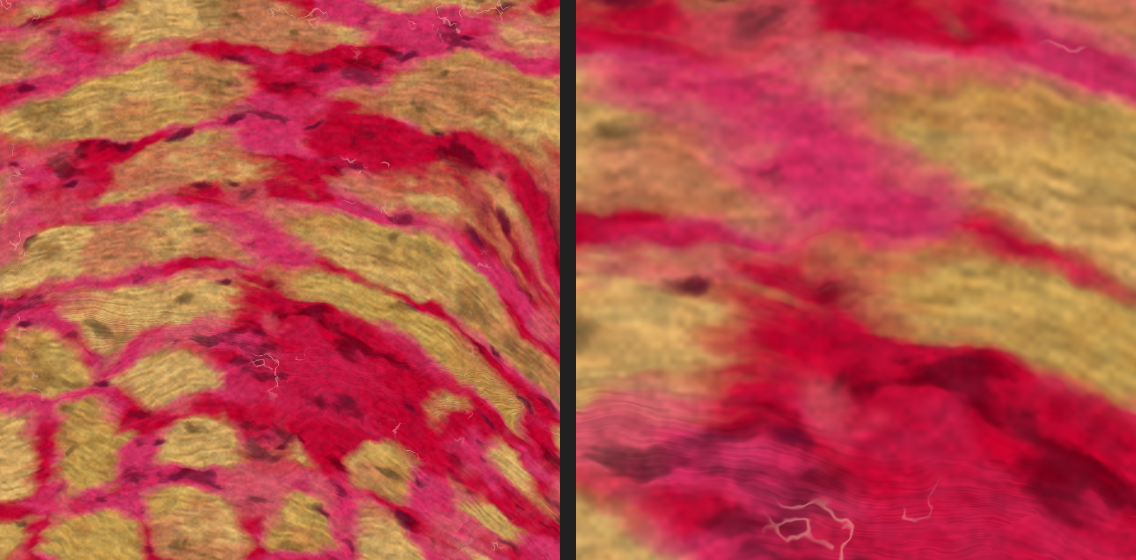
Left: the whole. Right: its middle third, enlarged.
This texture is drawn by a three.js fragment shader. Its source:

```glsl
// Stained tissue: ochre muscle fibres, long above and round below, in crimson collagen.
varying vec2 vUv;

const vec3 CRIMSON = vec3(0.72, 0.03, 0.18);
const vec3 MAGENTA = vec3(0.79, 0.18, 0.36);
const vec3 PINK    = vec3(0.80, 0.37, 0.38);
const vec3 ORANGE  = vec3(0.72, 0.36, 0.26);
const vec3 OCHRE   = vec3(0.74, 0.46, 0.32);
const vec3 TAN     = vec3(0.79, 0.62, 0.37);
const vec3 OLIVE   = vec3(0.70, 0.55, 0.25);
const vec3 NUCLEUS = vec3(0.36, 0.04, 0.16);
const vec3 STAIN   = vec3(0.52, 0.37, 0.21);
const vec3 PALE    = vec3(0.92, 0.66, 0.60);

const vec2 LONG_CELL    = vec2(0.60, 0.125);
const vec2 ROUND_CELL   = vec2(0.20, 0.145);
const vec2 PATCH_CENTRE = vec2(0.61, 0.32);
const vec2 PATCH_RADIUS = vec2(0.19, 0.13);
const float GAP          = 0.26;
const float JITTER       = 0.9;
const float FRAY         = 0.42;
const float NUCLEUS_GRID = 0.1;

float hash(vec2 p) {
  return fract(sin(dot(p, vec2(127.1, 311.7))) * 43758.5453);
}

vec2 hash2(vec2 p) {
  return vec2(hash(p), hash(p + 37.3));
}

float noise(vec2 p) {
  vec2 i = floor(p), f = fract(p);
  f = f * f * (3.0 - 2.0 * f);
  return mix(mix(hash(i), hash(i + vec2(1, 0)), f.x),
             mix(hash(i + vec2(0, 1)), hash(i + vec2(1, 1)), f.x), f.y);
}

float fbm(vec2 p) {
  float sum = 0.0, amp = 0.533;
  for (int i = 0; i < 4; i++) {
    sum += amp * noise(p);
    p = mat2(0.8, 0.6, -0.6, 0.8) * p * 2.0 + 11.7;
    amp *= 0.5;
  }
  return sum;
}

// Bends the plane so that x runs along the fibres, which fall away to the right.
vec2 flow(vec2 p) {
  float left = min(p.x - 0.45, 0.0), right = max(p.x - 0.45, 0.0);
  float bend = mix(0.9, 0.08, smoothstep(0.4, 0.85, p.y));
  return vec2(p.x, p.y + 0.25 * left * left + bend * right * right);
}

// Cell pattern: x is the depth inside a cell, y its random id.
vec2 cells(vec2 p) {
  vec2 base = floor(p);
  float first = 8.0, second = 8.0, id = 0.0;
  for (int j = -1; j <= 1; j++) {
    for (int i = -1; i <= 1; i++) {
      vec2 c = base + vec2(i, j);
      float d = length(c + 0.5 + JITTER * (hash2(c) - 0.5) - p);
      if (d < first) { second = first; first = d; id = hash(c + 5.1); }
      else second = min(second, d);
    }
  }
  return vec2(second - first, id);
}

// Scattered ragged spindles lying along the flow.
float nuclei(vec2 f) {
  vec2 base = floor(f / NUCLEUS_GRID);
  float ragged = 1.1 * (fbm(f * 60.0) - 0.5), cover = 0.0;
  for (int j = -1; j <= 1; j++) {
    for (int i = -1; i <= 1; i++) {
      vec2 c = base + vec2(i, j), r = hash2(c + 71.0);
      vec2 d = f - (c + hash2(c)) * NUCLEUS_GRID;
      d.y += d.x * (r.x - 0.25) * 1.2;
      float e = length(d / mix(vec2(0.012, 0.007), vec2(0.027, 0.011), r.y)) + ragged;
      cover = max(cover, (1.0 - smoothstep(0.2, 1.25, e)) * step(r.x, 0.5));
    }
  }
  return cover;
}

void main() {
  // Ragged outlines
  vec2 p = vUv + 0.06 * (vec2(fbm(vUv * 6.0), fbm(vUv * 6.0 + 40.0)) - 0.5)
               + 0.014 * (vec2(fbm(vUv * 36.0), fbm(vUv * 36.0 + 9.0)) - 0.5);
  vec2 f = flow(p), smoothFlow = flow(vUv);

  // Long fibres above, round sections below
  float lower = 1.0 - smoothstep(-0.05, 0.05, p.y - 0.46 + 0.2 * p.x);
  vec2 cell = mix(cells(f / LONG_CELL + 3.0), cells(f / ROUND_CELL + 17.0), lower);
  float patchCover = 1.0 - smoothstep(0.45, 1.2, length((p - PATCH_CENTRE) / PATCH_RADIUS));
  float wisp = fbm(f * vec2(13.0, 40.0) + 31.0) - 0.5;
  float gap = GAP + 0.75 * (fbm(f * vec2(3.0, 6.0) + 23.0) - 0.5) + 0.9 * patchCover;
  float depth = cell.x - gap + FRAY * wisp;
  float rim = smoothstep(-0.13, 0.03, depth);
  float muscle = smoothstep(-0.01, 0.15, depth);

  // Base colours
  float blotch = fbm(f * vec2(8.0, 20.0) + 4.0);
  float cloud = fbm(vUv * 9.0 + 60.0);
  vec3 collagen = mix(CRIMSON, MAGENTA, smoothstep(0.40, 0.60, blotch) * (1.0 - 0.6 * patchCover));
  collagen = mix(collagen, PINK, 0.7 * smoothstep(0.56, 0.72, cloud) * (1.0 - patchCover));
  collagen *= 1.0 - 0.35 * smoothstep(0.08, 0.26, fbm(f * vec2(16.0, 34.0) + 77.0) - 0.5);
  vec3 fibre = mix(OCHRE, TAN, smoothstep(0.38, 0.56, cloud + 0.3 * wisp));
  fibre = mix(fibre, OLIVE, 0.65 * smoothstep(0.45, 0.9, cell.y + 0.6 * (blotch - 0.5)));
  fibre = mix(fibre, STAIN, 0.6 * smoothstep(0.60, 0.76, fbm(vUv * 13.0 + 90.0)));
  vec3 colour = mix(collagen, mix(ORANGE, PINK, smoothstep(0.4, 0.6, blotch)), rim);
  colour = mix(colour, fibre, muscle);

  // Nuclei, dark in collagen and faint in muscle
  colour = mix(colour, mix(NUCLEUS, STAIN * 0.85, muscle), 0.8 * nuclei(f));

  // Wavy striae and fine grain
  float turn = lower * (cell.y - 0.5) * 1.4;
  vec2 s = mat2(cos(turn), sin(turn), -sin(turn), cos(turn)) * smoothFlow;
  s.y += 0.016 * noise(s * vec2(24.0, 16.0)) + 0.004 * noise(s * 70.0);
  float striae = noise(s * vec2(42.0, 175.0)) - 0.5;
  float grain = noise(vUv * 230.0) + noise(vUv * 115.0 + 7.0) - 1.0;
  colour *= 1.0 + striae * mix(0.16, 0.27, muscle) + 0.12 * grain;
  colour.gb += 0.05 * (noise(smoothFlow * vec2(60.0, 110.0) + 50.0) - 0.5);

  // Pale curled flecks
  float thread = 1.0 - smoothstep(0.0, 0.035, abs(fbm(p * 26.0 + 2.0) - 0.5));
  float place = smoothstep(0.56, 0.68, fbm(vUv * 6.0 + 130.0)) * smoothstep(0.4, 0.65, noise(vUv * 45.0));
  colour = mix(colour, PALE, 0.55 * thread * place);

  gl_FragColor = vec4(colour, 1.0);
}
```
